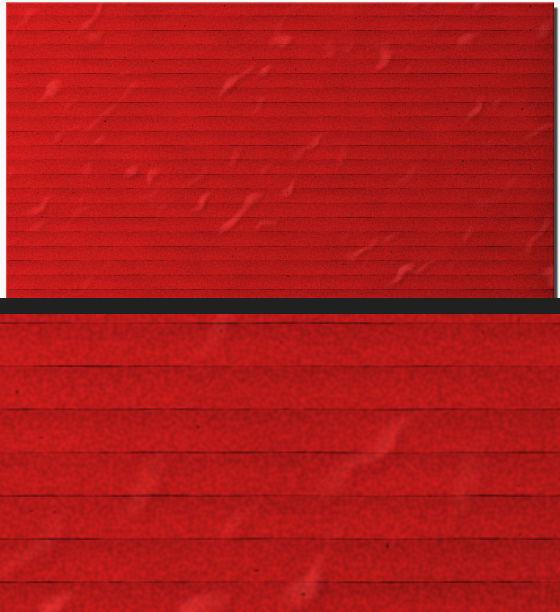
Top, the full canvas; bottom, a detail of the centre.
A Shadertoy shader for this texture:

```glsl
// A sheet of red corrugated card: thin broken ridge lines over shaded bands,
// slanted creases and paper grain from gradient noise, lit from the upper left.
// Lengths are fractions of the canvas height, measured down from the top.

const float ROW_PITCH = 0.0483;      // distance between ridge lines
const float FIRST_LINE = 0.0535;     // depth of the first line
const float LINE_WIDTH = 0.0026;
const float SIDE_MARGIN = 0.0197;
const float TOP_MARGIN = 0.0075;
const float RIM_WIDTH = 0.0045;      // lit rim on the left and top
const float SHADOW_WIDTH = 0.0130;
const float SHADOW_DROP = 0.0120;
const float LIT_LEVEL = 0.785;       // brightness at the left
const float DIM_LEVEL = 0.620;       // brightness at the right
const float GRAIN = 0.075;
const float CREASE_GLOW = 0.14;
const vec2 CREASE_DIR = vec2(0.72, 0.69);
const vec3 CARD_TINT = vec3(1.0, 0.135, 0.135);
const vec3 RIM_COLOR = vec3(0.95, 0.36, 0.35);
const vec3 PAPER_WHITE = vec3(0.99, 0.98, 0.98);
const vec3 SHADOW_GREY = vec3(0.27);

// Integer hash to a unit gradient
vec2 gradientAt(vec2 cell) {
    uvec2 u = uvec2(ivec2(cell));
    uint h = u.x * 73157u ^ u.y * 912931u;
    h = (h ^ (h >> 15u)) * 739391u;
    h = (h ^ (h >> 13u)) * 668265u;
    h ^= h >> 16u;
    float angle = float(h & 65535u) * 6.28319 / 65536.0;
    return vec2(cos(angle), sin(angle));
}

// Gradient noise, about -1 to 1
float noise(vec2 p) {
    vec2 i = floor(p), f = p - i;
    vec2 w = f * f * f * (f * (f * 6.0 - 15.0) + 10.0);
    vec2 e = vec2(1.0, 0.0);
    float low = mix(dot(gradientAt(i), f), dot(gradientAt(i + e), f - e), w.x);
    float high = mix(dot(gradientAt(i + e.yx), f - e.yx),
                     dot(gradientAt(i + 1.0), f - 1.0), w.x);
    return 1.4 * mix(low, high, w.y);
}

float fbm(vec2 p) {
    float sum = 0.0, gain = 0.55;
    for (int k = 0; k < 4; k++) {
        sum += gain * noise(p);
        p = mat2(1.6, 1.2, -1.2, 1.6) * p + 17.3;
        gain *= 0.5;
    }
    return sum;
}

// Height of the slanted creases, gathered in patches
float creaseHeight(vec2 p) {
    vec2 bent = p + 0.012 * vec2(noise(p * 19.0), noise(p * 19.0 + 40.0));
    vec2 q = vec2(dot(bent, CREASE_DIR),
                  dot(bent, vec2(-CREASE_DIR.y, CREASE_DIR.x)));
    float fold = smoothstep(0.22, 0.80, noise(q * vec2(9.0, 27.0) + 5.0));
    return fold * smoothstep(-0.15, 0.45, noise(p * 4.3 + 9.0));
}

// Ridge shading: dim under each line, brighter towards the next
float ridgeShade(vec2 p, float px) {
    float depth = 1.0 - p.y + 0.0007 * noise(p * vec2(9.0, 2.0));
    float rows = (depth - FIRST_LINE) / ROW_PITCH;
    float phase = fract(rows);
    float row = floor(rows + 0.5);
    float patches = 0.75 + 0.5 * noise(vec2(p.x * 5.0, floor(rows) * 3.7 + 0.4));
    float band = mix(-0.052, 0.030, smoothstep(0.0, 0.75, phase)) * patches;

    float dist = abs(rows - row) * ROW_PITCH;
    float line = 1.0 - smoothstep(0.5 * LINE_WIDTH - 0.5 * px,
                                  0.5 * LINE_WIDTH + 0.5 * px, dist);
    float wear = noise(vec2(p.x * 8.0, row * 5.3 + 0.5))
               + 0.6 * noise(vec2(p.x * 45.0, row * 7.1 + 0.3));
    float ink = mix(0.05, 0.25, smoothstep(-0.5, 0.8, wear));
    return band - line * ink;
}

vec3 cardColor(vec2 p, float aspect, float px) {
    float across = p.x / aspect;
    float level = mix(LIT_LEVEL, DIM_LEVEL, across + 0.12 * (0.5 - p.y));
    level -= 0.06 * smoothstep(0.93, 1.0, across);
    level += ridgeShade(p, px) + 0.045 * fbm(p * vec2(7.0, 9.0));

    // Creases, with a dim side away from the light
    float crease = creaseHeight(p);
    level += CREASE_GLOW * crease;
    level -= 0.07 * max(creaseHeight(p + vec2(-0.012, 0.012)) - crease, 0.0);

    // Fibres, grain and sparse dark specks
    level += GRAIN * (noise(p * 190.0) + 0.6 * noise(p * 97.0 + 31.0));
    level -= 0.22 * smoothstep(0.68, 0.90, noise(p * 75.0 + 63.0));
    return CARD_TINT * level + vec3(0.0, 0.07, 0.07) * crease;
}

void mainImage(out vec4 fragColor, in vec2 fragCoord) {
    float px = 1.0 / iResolution.y;
    vec2 p = fragCoord * px;
    float aspect = iResolution.x * px;

    // Signed distances inward from the sheet edges
    float left = p.x - SIDE_MARGIN;
    float right = aspect - SIDE_MARGIN - p.x;
    float top = 1.0 - TOP_MARGIN - p.y;
    float sheet = smoothstep(-0.5 * px, 0.5 * px, min(min(left, right), top));

    // Drop shadow beyond the right edge
    float shadow = 1.0 - smoothstep(0.45 * SHADOW_WIDTH, 1.3 * SHADOW_WIDTH, -right);
    shadow *= smoothstep(0.0, 0.012, top - SHADOW_DROP) * step(0.0, left);
    vec3 color = mix(PAPER_WHITE, SHADOW_GREY, shadow);

    vec3 card = cardColor(p, aspect, px);
    float rim = 1.0 - smoothstep(0.3 * RIM_WIDTH, 1.4 * RIM_WIDTH, min(left, top));
    card = mix(card, RIM_COLOR, 0.75 * rim);
    card *= 1.0 - 0.35 * (1.0 - smoothstep(0.0, 0.007, right));
    fragColor = vec4(clamp(mix(color, card, sheet), 0.0, 1.0), 1.0);
}
```
